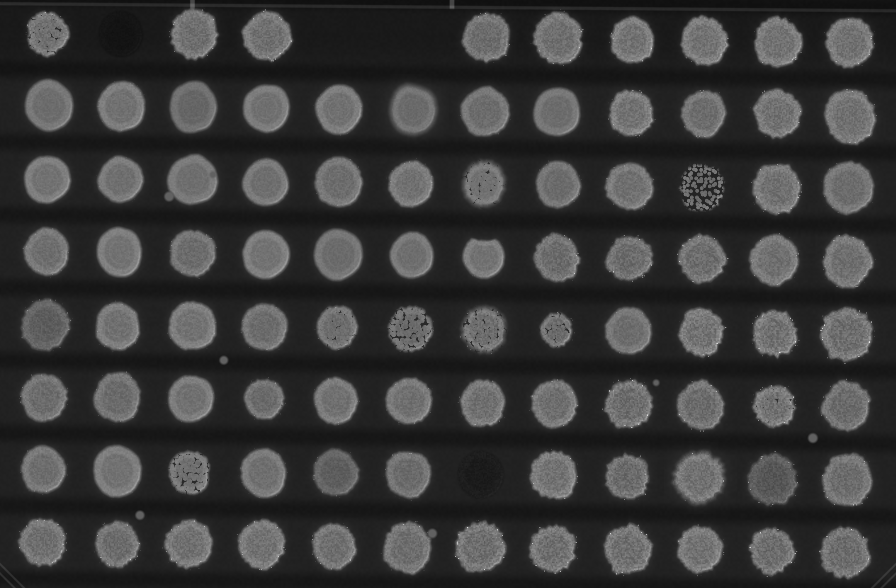
This pattern is drawn by a Shadertoy shader. Its source:

```glsl
// Grey scan of a culture plate: a 12 by 8 grid of round colonies with natural wear.

const vec2 PLATE = vec2(12.29, 8.08);   // plate size in grid cells
const vec2 GRID = vec2(12.0, 8.0);

float hash(vec2 p) {
    vec3 h = fract(vec3(p.xyx) * 0.1031);
    h += dot(h, h.yzx + 33.33);
    return fract((h.x + h.y) * h.z);
}

float noise(vec2 p) {
    vec2 i = floor(p), f = fract(p);
    f = f * f * (3.0 - 2.0 * f);
    return mix(mix(hash(i), hash(i + vec2(1, 0)), f.x),
               mix(hash(i + vec2(0, 1)), hash(i + vec2(1, 1)), f.x), f.y);
}

// Distance to the nearest scattered grain centre
float grainDistance(vec2 p) {
    float nearest = 2.0;
    for (int y = -1; y <= 1; y++)
    for (int x = -1; x <= 1; x++) {
        vec2 c = floor(p) + vec2(x, y);
        vec2 centre = c + 0.1 + 0.8 * vec2(hash(c), hash(c + 47.3));
        nearest = min(nearest, length(p - centre));
    }
    return nearest;
}

bool sameCell(vec2 a, vec2 b) {
    return all(lessThan(abs(a - b), vec2(0.5)));
}

// Radius and graininess; unusual colonies are column, row, radius, grain
vec2 colonyForm(vec2 cell) {
    const vec4 odd[11] = vec4[11](
        vec4(9, 2, 0.30, 1.0), vec4(5, 4, 0.30, 0.65), vec4(4, 4, 0.28, 0.4),
        vec4(6, 4, 0.29, 0.5), vec4(7, 4, 0.22, 0.55), vec4(2, 6, 0.28, 0.6),
        vec4(6, 2, 0.28, 0.4), vec4(0, 0, 0.28, 0.4), vec4(6, 3, 0.28, 0.0),
        vec4(3, 5, 0.27, 0.15), vec4(10, 5, 0.28, 0.25));
    vec2 form = vec2(0.297 + 0.04 * hash(cell + 5.7), 0.0);
    if (cell.x > 10.5) form.x += 0.015;
    for (int i = 0; i < 11; i++) if (sameCell(cell, odd[i].xy)) form = odd[i].zw;
    return form;
}

// Brightness factor: zero is an empty place, low values are faint stains
float colonyTone(vec2 cell) {
    const vec3 dim[8] = vec3[8](
        vec3(1, 0, 0.17), vec3(4, 0, 0), vec3(5, 0, 0), vec3(6, 6, 0.24),
        vec3(4, 6, 0.84), vec3(10, 6, 0.78), vec3(0, 4, 0.84), vec3(2, 1, 0.92));
    if (any(lessThan(cell, vec2(0))) || any(greaterThanEqual(cell, GRID))) return 0.0;
    float tone = 0.96 + 0.08 * hash(cell + 21.0);
    for (int i = 0; i < 8; i++) if (sameCell(cell, dim[i].xy)) tone = dim[i].z;
    return tone;
}

float edgeBlur(vec2 cell) {
    const vec2 soft[4] = vec2[4](vec2(9, 6), vec2(5, 1), vec2(6, 4), vec2(6, 2));
    float blur = 0.012;
    for (int i = 0; i < 4; i++) if (sameCell(cell, soft[i])) blur = 0.045;
    return blur;
}

float roughness(vec2 cell) {
    vec2 g = cell / (GRID - 1.0);
    float r = smoothstep(0.3, 1.0, 0.4 * hash(cell + 3.1) + 0.4 * g.x + 0.4 * g.y);
    return cell.y < 0.5 || cell.y > 6.5 ? max(r, 0.65) : r;
}

// Agar with a light band along each row, and the plate's moulded edges
float plate(vec2 q, float rowOffset, float px) {
    float band = smoothstep(0.48, 0.30, abs(rowOffset));
    float v = mix(0.088, 0.13, band) * mix(0.75, 1.0, smoothstep(0.5, 1.3, q.y));
    v += 0.012 * (noise(q * 30.0) - 0.5);
    float lip = q.y - 0.05 - 0.008 * q.x;
    v += 0.09 * smoothstep(0.02 + px, 0.01, abs(lip));
    float tick = min(abs(q.x - 2.64), abs(q.x - 6.2));
    v += 0.2 * smoothstep(0.03 + px, 0.02, tick) * smoothstep(0.14, 0.1, q.y);
    float corner = min(q.x, PLATE.x - q.x) + PLATE.y - q.y;
    float line = min(abs(corner - 0.33), abs(corner - 0.2));
    return v + 0.1 * smoothstep(0.02 + px, 0.005, line);
}

float paintColony(float base, vec2 f, vec2 cell, float px) {
    float tone = colonyTone(cell);
    if (tone <= 0.0) return base;
    vec2 form = colonyForm(cell), seed = cell * 7.31;
    float rough = roughness(cell), alive = step(0.5, tone);
    f -= 0.025 * (vec2(hash(seed), hash(seed + 9.2)) - 0.5);
    f.y /= 1.05;
    float dist = length(f);
    vec2 dir = f / max(dist, 0.001);

    // Outline: slow wobble, fine lobes, one notched colony
    float wobble = 0.12 * (noise(dir * 1.5 + seed) - 0.5);
    float lobes = (0.02 + 0.15 * max(rough, form.y)) * (noise(dir * 6.0 + seed) - 0.5);
    float radius = form.x * (1.0 + (wobble + lobes) * alive);
    if (sameCell(cell, vec2(6, 3))) radius *= 1.0 - 0.22 * smoothstep(-0.8, -1.0, dir.y);
    float d = dist - radius, blur = edgeBlur(cell) + px;
    float mask = smoothstep(blur, -blur, d);

    // Surface: flat centre, paler rim, speckle, light from the lower right
    float t = dist / radius;
    float v = 0.43 + 0.055 * smoothstep(0.60, 0.75, t) * smoothstep(1.0, 0.88, t);
    v += 0.02 * smoothstep(0.05, 0.0, abs(t - 0.45));
    v += (0.05 + 0.1 * rough) * (noise(f * 55.0 + seed) - 0.5);
    v += 0.1 * smoothstep(0.5, 1.0, dot(dir, vec2(0.8, 0.6))) * smoothstep(0.025, 0.0, abs(d + 0.025));
    v *= tone;
    if (form.y > 0.0) {
        float limit = mix(0.95, 0.42, form.y);
        float grain = smoothstep(limit + 0.12, limit - 0.08, grainDistance(f * 17.0 + seed));
        v = mix(0.20 - 0.06 * form.y, v, grain);
    }
    base += alive * 0.07 * exp(-max(d, 0.0) / (blur + 0.012)) * (1.0 - 0.6 * form.y);
    base = mix(base, v, mask);

    // Tiny wet glints around rough edges
    vec2 spot = f * 42.0 + seed;
    float glint = step(0.96, hash(floor(spot))) * smoothstep(0.5, 0.2, length(fract(spot) - 0.5));
    return base + alive * rough * 0.45 * glint * smoothstep(0.05, 0.01, abs(d));
}

// Small stray colonies between the main ones
float paintStrays(float base, vec2 q, float px) {
    const vec2 strays[7] = vec2[7](vec2(3.07, 4.95), vec2(1.92, 7.08), vec2(5.93, 7.33),
        vec2(9.0, 5.26), vec2(11.15, 6.02), vec2(2.32, 2.7), vec2(2.92, 2.4));
    for (int i = 0; i < 7; i++) {
        float d = length(q - strays[i]) - mix(0.035, 0.06, hash(strays[i] * 31.0));
        base = mix(base, 0.38, smoothstep(0.015 + px, -0.015, d));
    }
    return base;
}

void mainImage(out vec4 fragColor, in vec2 fragCoord) {
    vec2 uv = fragCoord / iResolution.xy;
    vec2 q = vec2(uv.x, 1.0 - uv.y) * PLATE;
    float px = PLATE.y / iResolution.y;
    vec2 tilted = q + vec2(0.01 * q.y - 0.17, 0.05 - 0.012 * q.x);
    vec2 cell = floor(tilted), f = fract(tilted) - 0.5;
    float v = plate(q, f.y, px);
    v = paintColony(v, f, cell, px);
    v = paintStrays(v, q, px);
    fragColor = vec4(vec3(v), 1.0);
}
```
